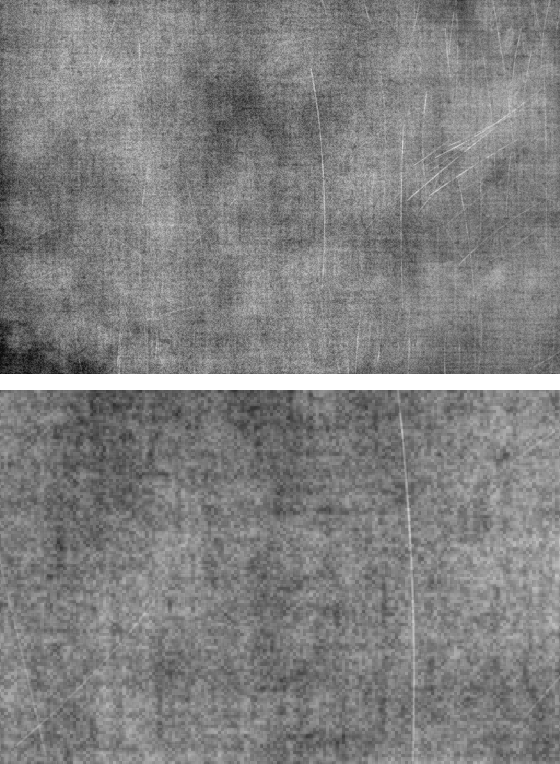
Top: the whole. Bottom: its middle third, enlarged.
Reproduce this texture procedurally as a WebGL 2 fragment shader.

```glsl
#version 300 es
precision highp float;
// Worn grey metal plate: layered cloud noise, woven fibres and fine grain,
// darkened by soft stains and cut by families of thin, broken scratches.
// Each family is a loop of slightly bowed strokes with hashed placement.

uniform vec2 u_resolution;
out vec4 fragColor;

float hash(vec2 p) {
  vec3 q = fract(vec3(p.xyx) * 0.1031);
  q += dot(q, q.yzx + 33.33);
  return fract((q.x + q.y) * q.z);
}

float noise(vec2 p) {
  vec2 cell = floor(p), f = fract(p);
  f = f * f * (3.0 - 2.0 * f);
  float low = mix(hash(cell), hash(cell + vec2(1, 0)), f.x);
  float high = mix(hash(cell + vec2(0, 1)), hash(cell + vec2(1, 1)), f.x);
  return mix(low, high, f.y);
}

float fbm(vec2 p, float gain) {
  float sum = 0.0, total = 0.0, amp = 1.0;
  for (int i = 0; i < 5; i++) {
    sum += amp * noise(p);
    total += amp;
    amp *= gain;
    p = mat2(1.6, 1.2, -1.2, 1.6) * p + 17.3;
  }
  return sum / total;
}

// Soft elliptical region, 1 at its centre
float spot(vec2 p, vec2 centre, vec2 radius) {
  vec2 d = (p - centre) / radius;
  return exp(-dot(d, d));
}

// Thin bowed stroke with tapered ends
float scratch(vec2 p, vec2 start, float angle, float len, float bow, float width) {
  vec2 dir = vec2(cos(angle), sin(angle));
  vec2 rel = p - start;
  float along = dot(rel, dir);
  float u = clamp(along / len, 0.0, 1.0);
  float side = dot(rel, vec2(-dir.y, dir.x)) - bow * 4.0 * u * (1.0 - u);
  float d = length(vec2(along - u * len, side));
  return (1.0 - smoothstep(0.0, width, d)) * (1.0 - 0.6 * u * u);
}

// Scattered family; area = origin and size, lengths = shortest and longest
float scratches(vec2 p, int count, float seed, vec4 area, float angle,
                float spread, vec2 lengths, float width) {
  float lines = 0.0;
  for (int i = 0; i < count; i++) {
    vec2 id = vec2(float(i) * 3.7 + 1.0, seed);
    vec2 start = area.xy + area.zw * vec2(hash(id), hash(id + 11.1));
    float turn = angle + spread * (hash(id + 23.2) + hash(id + 29.6) - 1.0);
    float len = mix(lengths.x, lengths.y, hash(id + 37.3));
    float bow = len * 0.08 * (hash(id + 41.4) - 0.5);
    float strength = mix(0.25, 1.0, pow(hash(id + 53.5), 2.0));
    lines = max(lines, strength * scratch(p, start, turn, len, bow, width));
  }
  return lines;
}

// Broad light and dark areas of the plate
float stains(vec2 p, float ragged) {
  float dark = 0.20 * spot(p, vec2(0.08, 0.02), vec2(0.38, 0.16));
  dark += 0.10 * spot(p, vec2(0.0, 0.5), vec2(0.12, 0.35));
  dark += 0.08 * spot(p, vec2(1.4, 1.0), vec2(0.35, 0.14));
  dark += 0.09 * spot(p, vec2(1.05, 0.34), vec2(0.16, 0.09));
  dark += 0.09 * spot(p, vec2(1.36, 0.54), vec2(0.14, 0.07));
  dark += 0.06 * spot(p, vec2(0.68, 0.68), vec2(0.30, 0.20));
  float light = 0.06 * spot(p, vec2(0.8, 0.26), vec2(0.35, 0.14));
  light += 0.05 * spot(p, vec2(0.3, 0.76), vec2(0.30, 0.18));
  return light - dark * (0.3 + 1.4 * ragged);
}

void main() {
  vec2 p = gl_FragCoord.xy / u_resolution.y;
  float aspect = u_resolution.x / u_resolution.y;
  float pixel = 1.0 / u_resolution.y;
  float rightSide = smoothstep(0.9, 1.25, p.x);

  // Clouds and broad stains
  float cloud = fbm(p * vec2(5.0, 4.2) + 3.0, 0.66);
  float tone = 0.512 + mix(0.46, 0.32, rightSide) * (cloud - 0.5);
  tone += stains(p, smoothstep(0.3, 0.7, fbm(p * 9.0 + 40.0, 0.6)));

  // Flaked patches, mostly on the right
  vec2 warp = 0.05 * vec2(noise(p * 14.0), noise(p * 14.0 + 60.0));
  float flake = smoothstep(0.52, 0.60, fbm((p + warp) * 7.0 + 80.0, 0.55));
  tone += (flake - 0.38) * mix(0.02, 0.07, rightSide);

  // Woven fibres, grain and dark pits
  float fibres = noise(p * vec2(170.0, 11.0)) + noise(p * vec2(9.0, 190.0) + 30.0) - 1.0;
  float grain = hash(floor(p * 342.0)) + noise(p * 210.0) - 1.0;
  float pits = smoothstep(0.72, 0.95, noise(p * 120.0 + 9.0));
  tone += 0.075 * fibres + mix(0.13, 0.085, rightSide) * grain - 0.08 * pits;

  // Scratch families: long vertical, low, high, diagonal and stray
  float width = 0.0009 + pixel;
  float lines = scratches(p, 13, 2.0, vec4(0.05, 0.45, aspect, 0.6), -1.52, 0.22, vec2(0.25, 0.6), width);
  lines = max(lines, 0.8 * scratches(p, 36, 5.0, vec4(0.2, -0.05, aspect - 0.2, 0.12), 1.6, 0.25, vec2(0.07, 0.24), width));
  lines = max(lines, 0.6 * scratches(p, 26, 8.0, vec4(0.85, 0.85, 0.65, 0.2), -1.5, 0.5, vec2(0.06, 0.22), width));
  lines = max(lines, 0.8 * scratches(p, 14, 13.0, vec4(0.95, 0.25, 0.4, 0.4), 0.65, 0.3, vec2(0.08, 0.34), width));
  lines = max(lines, 0.45 * scratches(p, 34, 19.0, vec4(0.0, 0.0, aspect, 1.0), 0.2, 2.4, vec2(0.06, 0.25), width));
  float broken = smoothstep(0.15, 0.6, noise(p * 38.0 + 5.0));
  tone += 0.30 * lines * mix(0.4, 1.0, broken);

  // Shaded rim
  vec2 rim = min(p, vec2(aspect, 1.0) - p);
  tone -= 0.07 * exp(-min(rim.x, rim.y) * 45.0);

  fragColor = vec4(vec3(clamp(tone, 0.06, 0.92)), 1.0);
}
```
